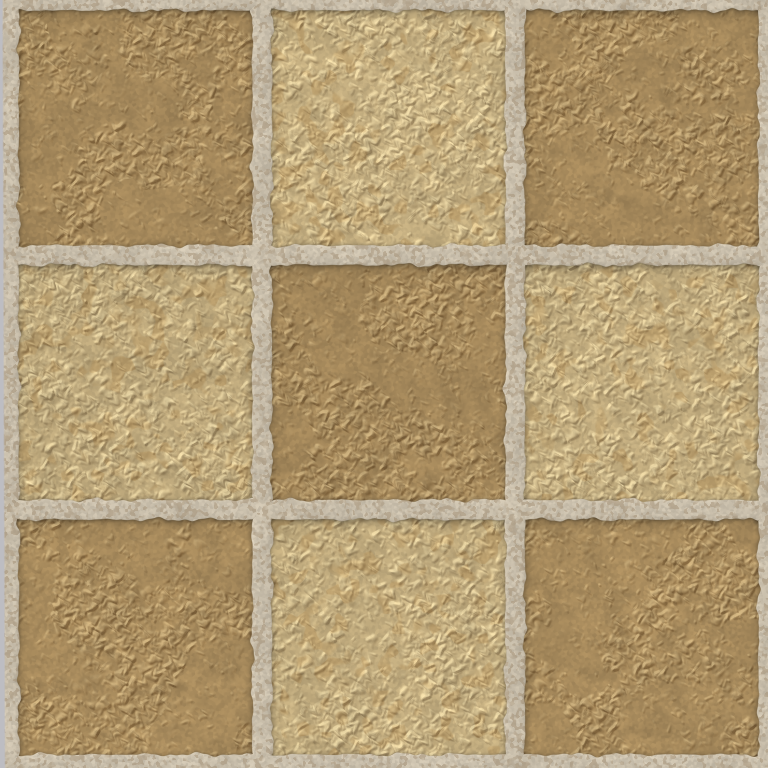
Reproduce this pattern procedurally as a three.js fragment shader.

```glsl
varying vec2 vUv;

const vec2 PERIOD = vec2(0.3295, 0.3315);
const vec2 MIDDLE = vec2(0.506, 0.502);
const vec2 HALF_TILE = vec2(0.1520, 0.1530);
const vec3 BROWN = vec3(0.637, 0.527, 0.352);
const vec3 SAND = vec3(0.745, 0.662, 0.487);
const vec3 GROUT = vec3(0.785, 0.745, 0.670);
const vec3 GROUT_SPECK = vec3(0.66, 0.59, 0.49);
const vec3 BACKING = vec3(0.74, 0.74, 0.76);
const vec3 OCHRE = vec3(0.66, 0.50, 0.27);

float hash(vec2 p) {
  vec3 q = fract(vec3(p.xyx) * 0.1031);
  q += dot(q, q.yzx + 33.33);
  return fract((q.x + q.y) * q.z);
}

vec2 cellPoint(vec2 cell) {
  return vec2(hash(cell + 17.3), hash(cell + 59.7));
}

// Smooth cellular noise: random values blended around jittered points
float mottle(vec2 p) {
  vec2 cell = floor(p);
  float total = 0.0, weight = 0.0;
  for (int j = -1; j <= 1; j++)
    for (int i = -1; i <= 1; i++) {
      vec2 c = cell + vec2(float(i), float(j));
      vec2 d = c + cellPoint(c) - p;
      float w = exp(-6.0 * dot(d, d));
      total += w * hash(c);
      weight += w;
    }
  return total / weight;
}

// Height of sparse rounded lumps; density is the share of cells filled
float lumps(vec2 p, float density) {
  vec2 cell = floor(p);
  float height = 0.0;
  for (int j = -1; j <= 1; j++)
    for (int i = -1; i <= 1; i++) {
      vec2 c = cell + vec2(float(i), float(j));
      float size = smoothstep(1.0 - density, 1.25 - density, hash(c + 5.1));
      float d = length(c + cellPoint(c) - p);
      height = max(height, size * smoothstep(0.75, 0.1, d));
    }
  return height;
}

float relief(vec2 p, float density) {
  vec2 warped = p + 0.003 * sin(p.yx * 310.0 + 2.0 * sin(p * 170.0));
  return lumps(warped * 85.0, density) + 0.5 * lumps(warped * 150.0 + 40.0, density + 0.1);
}

// Chipped outline of one side
float waver(float t, float seed) {
  float swell = 0.6 + 0.4 * sin(t * 27.0 + seed * 5.0);
  float wave = sin(t * 95.0 + seed) + 0.7 * sin(t * 183.0 + seed * 2.3)
             + 0.4 * sin(t * 371.0 + seed * 3.7);
  return 0.0018 * swell * wave;
}

// Inward distances from the left, right, bottom and top sides
vec4 sideDepths(vec2 p, vec2 halfSize, float seed) {
  return vec4(halfSize.x + p.x + waver(p.y, seed),
              halfSize.x - p.x + waver(p.y, seed + 11.0),
              halfSize.y + p.y + waver(p.x, seed + 23.0),
              halfSize.y - p.y + waver(p.x, seed + 37.0));
}

vec3 tileColor(vec2 p, vec3 base, float pale) {
  float patches = mottle(p * 17.0 + 9.0);
  float density = mix(0.12, 0.62, smoothstep(0.35, 0.75, patches));
  density = mix(density, density * 0.6 + 0.28, pale);
  vec2 towardLight = vec2(-0.0018, 0.0026);
  float height = relief(p, density);
  float slope = height - relief(p + towardLight, density);

  vec3 color = base * (1.0 + 0.10 * (mottle(p * 55.0) - 0.5));
  color *= 1.0 + 0.11 * (mottle(p * 260.0) - 0.5);
  color = mix(color, OCHRE, 0.3 * pale * smoothstep(0.58, 0.85, mottle(p * 75.0 + 31.0)));
  color += vec3(0.035, 0.04, 0.04) * height * (0.6 + 0.4 * pale);
  return color + vec3(0.19, 0.19, 0.16) * clamp(slope, -0.75, 0.65);
}

vec3 groutColor(vec2 p) {
  float grain = mottle(p * 290.0);
  vec3 color = GROUT * (1.0 + 0.06 * (mottle(p * 38.0) - 0.5));
  color *= 1.0 + 0.12 * (grain - 0.5);
  return mix(color, GROUT_SPECK, 0.6 * smoothstep(0.5, 0.85, mottle(p * 240.0 + 70.0)));
}

void main() {
  vec2 offset = vUv - MIDDLE;
  vec2 id = clamp(floor(offset / PERIOD + 0.5), -1.0, 1.0);
  float seed = 60.0 * hash(id + 8.0);
  vec4 sides = sideDepths(offset - id * PERIOD, HALF_TILE, seed);
  float depth = min(min(sides.x, sides.y), min(sides.z, sides.w));

  // Checkerboard of two clays
  float pale = mod(id.x + id.y + 4.0, 2.0);
  vec3 base = mix(BROWN, SAND, pale) * (0.98 + 0.04 * hash(id + 3.0));
  vec3 tile = tileColor(vUv, base, pale);

  // Shade under the raised grout, deepest at the top
  vec4 shade = exp(-max(sides, 0.0) / vec4(0.0035, 0.003, 0.002, 0.0045));
  tile *= 1.0 - min(dot(shade, vec4(0.24, 0.22, 0.20, 0.36)), 0.45);

  // Rounded grout lip, brighter below and to the right of each tile
  vec3 grout = groutColor(vUv);
  float lip = exp(-max(-depth, 0.0) / 0.003);
  float lit = step(min(sides.y, sides.z), min(sides.x, sides.w));
  grout *= 1.0 + lip * mix(-0.07, 0.05, lit);

  vec3 color = mix(grout, tile, smoothstep(-0.001, 0.001, depth));
  float backing = 1.0 - smoothstep(0.005, 0.008, vUv.x + 0.003 * vUv.y);
  gl_FragColor = vec4(mix(color, BACKING, backing), 1.0);
}
```
